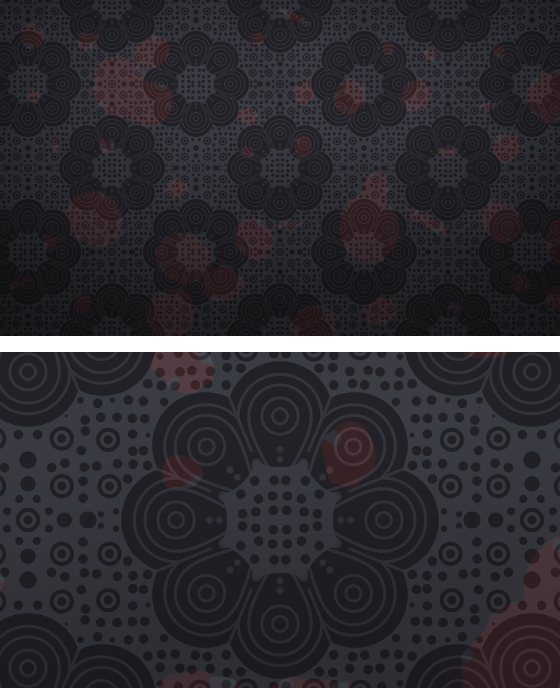
Top: the whole. Bottom: its middle third, enlarged.
This pattern is drawn by a Shadertoy shader. Its source:

```glsl
#define REPEATS_DOWN 2.0
#define PETALS 8.0
#define LINE_HALF 0.0029
#define DOT_GRID 32.0
#define STAIN_ROWS 5.0
#define PAPER vec3(0.215, 0.220, 0.248)
#define INK vec3(0.122, 0.122, 0.143)
#define STAIN_TINT vec3(0.085, 0.006, 0.000)
#define FLECK_TINT vec3(0.060, 0.060, 0.065)

const float TAU = 6.2831853;

vec2 hash2(vec2 p) {
    vec3 q = fract(p.xyx * vec3(0.1031, 0.1030, 0.0973));
    q += dot(q, q.yzx + 33.33);
    return fract((q.xx + q.yz) * q.zy);
}

float gradientCorner(vec2 cell, vec2 f, vec2 corner) {
    return dot(hash2(cell + corner + 57.0) * 2.0 - 1.0, f - corner);
}

float gradientNoise(vec2 p) {
    vec2 i = floor(p), f = fract(p), u = f * f * (3.0 - 2.0 * f);
    return mix(mix(gradientCorner(i, f, vec2(0, 0)), gradientCorner(i, f, vec2(1, 0)), u.x),
               mix(gradientCorner(i, f, vec2(0, 1)), gradientCorner(i, f, vec2(1, 1)), u.x), u.y);
}

// Offset from the nearest point of the half-drop lattice
vec2 nearestSite(vec2 p) {
    vec2 a = fract(p + 0.5) - 0.5, b = fract(p) - 0.5;
    return dot(a, a) < dot(b, b) ? a : b;
}

// Fold the plane into one sector around the x axis
vec2 foldSector(vec2 p, float count, float phase) {
    float sector = TAU / count;
    float a = mod(atan(p.y, p.x) - phase + 0.5 * sector, sector) - 0.5 * sector;
    return length(p) * vec2(cos(a), sin(a));
}

float dotRing(vec2 p, float radius, float count, float phase) {
    return length(foldSector(p, count, phase) - vec2(radius, 0.0));
}

float bullseye(float d) {
    return min(d - 0.009, abs(d - 0.020) - 0.004);
}

float flowerEdge(vec2 p) {
    return length(foldSector(p, PETALS, 0.0) - vec2(0.21, 0.0)) - 0.105;
}

// Pale line work inside a flower
float flowerLines(vec2 p) {
    vec2 s = foldSector(p, PETALS, 0.0);
    s.y = abs(s.y);
    float r = length(p), eye = length(s - vec2(0.206, 0.0));
    vec2 seam = foldSector(p, PETALS, 0.5 * TAU / PETALS);

    float taper = 0.062 * smoothstep(0.03, 0.206, s.x);
    float drop = s.x < 0.206 ? (s.y - taper) * 0.88 : eye - 0.062;
    float d = abs(drop);
    d = min(d, min(abs(eye - 0.036), abs(eye - 0.015)));
    // Outer arcs and the seams between petals
    d = min(d, max(abs(eye - 0.083), 0.16 - s.x));
    d = min(d, max(abs(seam.y), max(0.15 - seam.x, seam.x - 0.262)));
    // Stems with round heads
    d = min(d, max(abs(seam.y), max(0.03 - seam.x, seam.x - 0.12)));
    d = min(d, length(seam - vec2(0.12, 0.0)) - 0.008);
    // Beads growing toward the eye
    float bead = clamp(round(s.x / 0.02), 3.0, 7.0);
    d = min(d, length(s - vec2(bead * 0.02, 0.0)) - 0.0006 * bead);
    return min(d, min(abs(r - 0.026), r - 0.009)) - LINE_HALF;
}

// Large discs and ringed dots around the centre of a gap
float gapDots(vec2 g) {
    float d = bullseye(length(g));
    d = min(d, dotRing(g, 0.045, 8.0, TAU / 16.0) - 0.008);
    d = min(d, dotRing(g, 0.072, 4.0, 0.0) - 0.015);
    d = min(d, dotRing(g, 0.119, 4.0, 0.0) - 0.017);
    d = min(d, bullseye(dotRing(g, 0.095, 4.0, TAU / 8.0)));
    d = min(d, bullseye(dotRing(g, 0.175, 8.0, TAU / 16.0)));
    return min(d, bullseye(dotRing(g, 0.225, 4.0, TAU / 8.0)));
}

// Mirrored small dots, sized by the room around them
float fillerDots(vec2 p) {
    vec2 m = abs(fract(p + 0.5) - 0.5);
    vec2 cell = floor(m * DOT_GRID);
    vec2 c = (cell + 0.5 + (hash2(cell + 3.0) - 0.5) * 0.36) / DOT_GRID;
    float room = min(gapDots(nearestSite(c - vec2(0.5, 0.0))), flowerEdge(nearestSite(c)));
    float radius = min(room - 0.005, 0.0095);
    return radius < 0.003 ? 1.0 : length(m - c) - radius;
}

// Signed distance to scattered round stains and streaks, in cells
float stainEdge(vec2 p) {
    float d = 1.0;
    for (int k = 0; k < 9; k++) {
        vec2 id = floor(p) + vec2(k % 3 - 1, k / 3 - 1);
        vec2 h = hash2(id + 11.0), shape = hash2(id + 41.0);
        vec2 q = p - id - 0.15 - 0.7 * h;
        float radius = mix(0.09, 0.48, pow(shape.x, 3.0));
        float stretch = shape.y > 0.75 && radius < 0.2 ? 2.0 : 1.08;
        float a = TAU * h.x;
        q = mat2(cos(a), sin(a), -sin(a), cos(a)) * q * vec2(stretch, 1.0 / stretch);
        d = min(d, (length(q) - radius) / stretch);
    }
    return d + 0.05 * gradientNoise(p * 9.0);
}

float cover(float d, float pixel) {
    return smoothstep(0.6 * pixel, -0.6 * pixel, d);
}

void mainImage(out vec4 fragColor, in vec2 fragCoord) {
    vec2 uv = fragCoord / iResolution.xy;
    vec2 p = (fragCoord - 0.5 * iResolution.xy) * REPEATS_DOWN / iResolution.y;
    float pixel = REPEATS_DOWN / iResolution.y;

    // Flowers, then dots in the gaps
    vec2 flower = nearestSite(p);
    float petals = cover(flowerEdge(flower), pixel);
    float lines = cover(flowerLines(flower), pixel);
    float dots = cover(min(gapDots(nearestSite(p - vec2(0.5, 0.0))), fillerDots(p)), pixel);
    float ink = max(petals * (1.0 - 0.75 * lines), dots * (1.0 - petals));
    vec3 color = mix(PAPER, INK, ink);

    // Uneven light, dimmer at the sides and the foot
    float light = mix(0.58, 1.06, smoothstep(-0.05, 0.7, uv.y));
    light *= 1.0 - 0.28 * pow(abs(2.0 * uv.x - 1.0), 2.5);
    light *= 1.0 - 0.2 * smoothstep(0.8, 1.05, uv.y);
    color *= light * (1.0 + 0.08 * gradientNoise(p * 3.0));

    // Stains with pale flecks along the rim
    vec2 s = fragCoord / iResolution.y * STAIN_ROWS;
    float edge = stainEdge(s), stainPixel = STAIN_ROWS / iResolution.y;
    float stain = cover(edge, stainPixel);
    float rim = smoothstep(-0.1, -0.04, edge);
    float fleck = stain * rim * smoothstep(0.12, 0.2, gradientNoise(s * 8.0 + 20.0));
    color += light * mix(STAIN_TINT * stain, FLECK_TINT, fleck);

    fragColor = vec4(color, 1.0);
}
```
